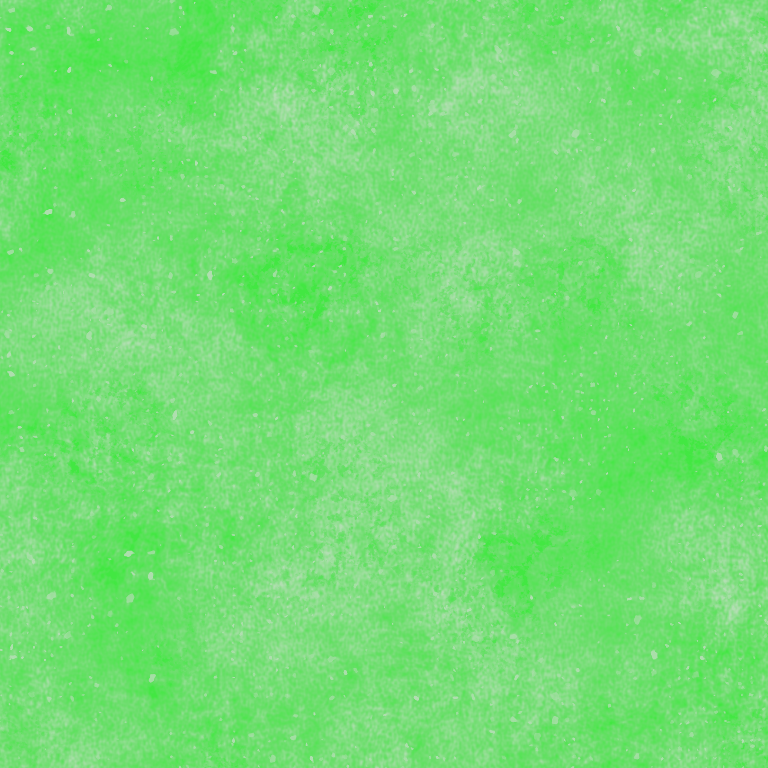
Give the GLSL for this texture, as a WebGL 2 fragment shader.

```glsl
#version 300 es
precision highp float;
// Weathered green plaster: layered gradient noise gives soft clouds, crumbly
// mottling, worn dark chips and a fine woven grain; pale flecks are scattered
// on jittered grids. One paleness value is finally turned into colour.

uniform vec2 u_resolution;
out vec4 fragColor;

// Two random values in 0..1 for an integer cell
vec2 hash2(vec2 cell) {
    uvec2 v = uvec2(ivec2(cell)) * 1664525u + 1013904223u;
    v.x += v.y * 1664525u;
    v.y += v.x * 1664525u;
    v ^= v >> 16u;
    v.x += v.y * 1664525u;
    v.y += v.x * 1664525u;
    v ^= v >> 16u;
    return vec2(v & 65535u) / 65535.0;
}

float cornerSlope(vec2 cell, vec2 offset) {
    float angle = 6.2832 * hash2(cell).x;
    return dot(vec2(cos(angle), sin(angle)), offset);
}

float gradientNoise(vec2 p) {
    vec2 i = floor(p), f = p - i;
    vec2 w = f * f * f * (f * (f * 6.0 - 15.0) + 10.0);
    vec2 e = vec2(1, 0);
    return mix(mix(cornerSlope(i, f), cornerSlope(i + e.xy, f - e.xy), w.x),
               mix(cornerSlope(i + e.yx, f - e.yx), cornerSlope(i + 1.0, f - 1.0), w.x), w.y);
}

float fbm(vec2 p, int octaves, float gain) {
    float sum = 0.0, amplitude = 1.0;
    for (int i = 0; i < octaves; i++) {
        sum += amplitude * gradientNoise(p);
        p = mat2(1.6, 1.2, -1.2, 1.6) * p + 17.3;
        amplitude *= gain;
    }
    return sum;
}

// Ragged pale specks, gathered in loose clusters
float flecks(vec2 p, float pixel) {
    float cover = 0.0;
    for (int layer = 0; layer < 3; layer++) {
        float count = 38.0 + 24.0 * float(layer);
        vec2 q = p * count + 7.7 * float(layer);
        vec2 cell = floor(q);
        vec2 centre = 0.35 + 0.3 * hash2(cell + 311.0);
        vec2 pick = hash2(cell + 97.0);
        vec2 form = hash2(cell + 503.0);
        float cluster = gradientNoise(cell / count * 5.0 + 41.0);
        float present = step(pick.x, 0.07 + 0.24 * smoothstep(-0.1, 0.5, cluster));

        float angle = 6.2832 * form.x;
        vec2 d = mat2(cos(angle), sin(angle), -sin(angle), cos(angle)) * (q - centre - cell);
        d.y *= 1.0 + 0.8 * form.y;
        float radius = 0.1 + 0.14 * pick.y * pick.y;
        float edge = length(d) - radius + 0.14 * gradientNoise(q * 5.0);
        float soft = 0.6 * pixel * count + 0.01;
        cover = max(cover, present * (0.4 + 0.6 * form.y) * (1.0 - smoothstep(-soft, soft, edge)));
    }
    return cover;
}

void main() {
    vec2 p = gl_FragCoord.xy / u_resolution.y;
    float pixel = 1.0 / u_resolution.y;

    // Broad clouds with warped outlines
    vec2 warp = vec2(gradientNoise(p * 6.0 + 3.1), gradientNoise(p * 6.0 + 58.4));
    float pale = 0.45 + 0.2 * fbm(p * 3.2 + 0.12 * warp + 11.0, 6, 0.58);

    // Crumbly mottling, stronger in some areas
    float wear = smoothstep(-0.35, 0.4, gradientNoise(p * 4.5 + 23.0));
    float mottle = fbm(p * 26.0 + 0.6 * warp, 4, 0.95);
    pale += (0.05 + 0.065 * wear) * mottle;

    // Dark chips where the pale coat has worn through
    float chips = smoothstep(0.15, 0.45, fbm(p * 42.0 + 71.0, 4, 0.8));
    pale -= 0.1 * chips * smoothstep(-0.05, 0.35, gradientNoise(p * 5.5 + 83.0));

    // Faint upright and sideways brush strokes
    float upright = gradientNoise(p * vec2(125.0, 20.0) + 1.5 * warp);
    float sideways = gradientNoise(p * vec2(16.0, 95.0) + 2.0 * warp + 37.0);
    pale += 0.08 * upright * smoothstep(0.0, 0.4, gradientNoise(p * 6.0 + 131.0));
    pale += 0.07 * sideways * smoothstep(0.05, 0.45, gradientNoise(p * 5.0 + 157.0));

    // Fine cloth-like grain, clearer on the pale coat
    float grain = gradientNoise(p * vec2(231.0, 187.0)) + 0.6 * gradientNoise(p * vec2(247.0, 118.0) + 19.3);
    pale += grain * mix(0.05, 0.135, smoothstep(0.34, 0.54, pale));

    pale = mix(pale, 0.7, flecks(p, pixel));
    pale = clamp(pale, 0.26, 0.7);

    // Red and blue rise together while green stays nearly level
    float green = mix(0.905, 0.87, smoothstep(0.25, 0.45, pale));
    fragColor = vec4(pale, green, pale, 1.0);
}
```
